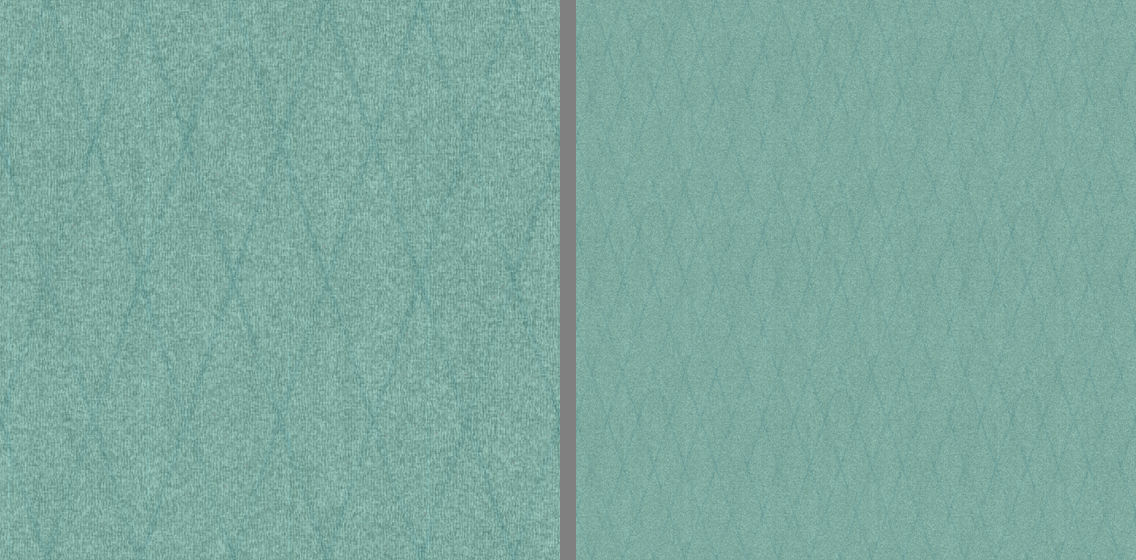
Left: one tile. Right: repeated 3 by 3.
A Shadertoy shader for this texture:

```glsl
const float TAU = 6.2831853;

float hash(vec2 p) {
    vec3 q = fract(vec3(p.xyx) * 0.1031);
    q += dot(q, q.yzx + 33.33);
    return fract((q.x + q.y) * q.z);
}

// Value noise that wraps after "cells" cells across the canvas
float noise(vec2 uv, vec2 cells, float seed) {
    vec2 p = uv * cells;
    vec2 i = floor(p), f = fract(p);
    f = f * f * (3.0 - 2.0 * f);
    vec2 a = mod(i, cells) + seed, b = mod(i + 1.0, cells) + seed;
    return mix(mix(hash(a), hash(vec2(b.x, a.y)), f.x),
               mix(hash(vec2(a.x, b.y)), hash(b), f.x), f.y);
}

// Signed knit and weave relief, centred on zero
float clothRelief(vec2 uv) {
    float warp = noise(uv, vec2(96.0, 128.0), 3.0) - 0.5;
    float strength = noise(uv, vec2(64.0, 40.0), 11.0);
    float ribs = cos(TAU * (192.0 * uv.x + 0.8 * warp));
    float picks = cos(TAU * (176.0 * uv.y + 1.6 * warp));
    float grain = noise(uv, vec2(352.0, 320.0), 23.0) - 0.5;
    float warpThreads = noise(uv, vec2(320.0, 128.0), 41.0) - 0.5;
    float weftThreads = noise(uv, vec2(128.0, 320.0), 59.0) - 0.5;
    return ribs * (0.014 + 0.030 * strength) + picks * 0.010
         + 0.14 * grain + 0.065 * warpThreads + 0.055 * weftThreads;
}

// Soft stroke around a distance, never thinner than a pixel
float stroke(float d, float width) {
    float edge = 1.0 / iResolution.y;
    return 1.0 - smoothstep(width * 0.3, width + edge, d);
}

// Tall diamonds: 6 across, 2 down, each crease a strand with a fainter twin
float diamondCreases(vec2 uv) {
    float creases = 0.0;
    for (int i = 0; i < 2; i++) {
        float side = float(2 * i - 1);
        float wobble = 0.003 * (noise(uv, vec2(24.0), 71.0 + 9.0 * side) - 0.5);
        float d = (fract(6.0 * uv.x + side * 2.0 * uv.y) - 0.5) / 6.32 + wobble;
        float wear = smoothstep(0.1, 0.8, noise(uv, vec2(18.0, 12.0), 83.0 + 5.0 * side));
        // Creases deepen where they cross, at every half of the height
        float crossing = 0.5 + 0.5 * cos(TAU * 4.0 * uv.y);
        float line = stroke(abs(d), 0.002) + 0.5 * stroke(abs(abs(d) - 0.005), 0.0015);
        creases = max(creases, line * (0.25 + 0.45 * wear + 0.3 * crossing));
    }
    return min(creases, 1.0);
}

void mainImage(out vec4 fragColor, in vec2 fragCoord) {
    vec2 uv = fragCoord / iResolution.xy;

    // Cloth with a slight uneven dye
    vec3 color = vec3(0.499, 0.671, 0.627);
    float dye = noise(uv, vec2(9.0, 7.0), 97.0) - 0.5;
    float bands = noise(uv, vec2(48.0, 3.0), 103.0) - 0.5;
    color += clothRelief(uv) + 0.010 * dye + 0.016 * bands;

    // Faint diamond creases
    vec3 creaseTint = vec3(-0.075, -0.050, -0.025);
    color += creaseTint * diamondCreases(uv);

    // Pale upright seams and dim level folds
    float seamDistance = abs(fract(4.0 * uv.x + 0.44) - 0.5) / 4.0;
    float foldDistance = abs(fract(4.0 * uv.y + 0.5) - 0.5) / 4.0;
    float seamWear = noise(uv, vec2(4.0, 64.0), 113.0);
    float foldWear = noise(uv, vec2(32.0, 4.0), 127.0);
    color += vec3(0.015, 0.045, 0.06) * stroke(seamDistance, 0.0015) * seamWear;
    color -= 0.03 * stroke(foldDistance, 0.0015) * foldWear;

    // Sparse mauve lint
    vec2 cell = floor(uv * 56.0);
    vec2 center = 0.25 + 0.5 * vec2(hash(cell + 7.0), hash(cell + 19.0));
    float lint = stroke(length(fract(uv * 56.0) - center) / 56.0, 0.002);
    color = mix(color, vec3(0.52, 0.59, 0.61), 0.6 * lint * step(0.965, hash(cell + 137.0)));

    fragColor = vec4(clamp(color, 0.0, 1.0), 1.0);
}
```
